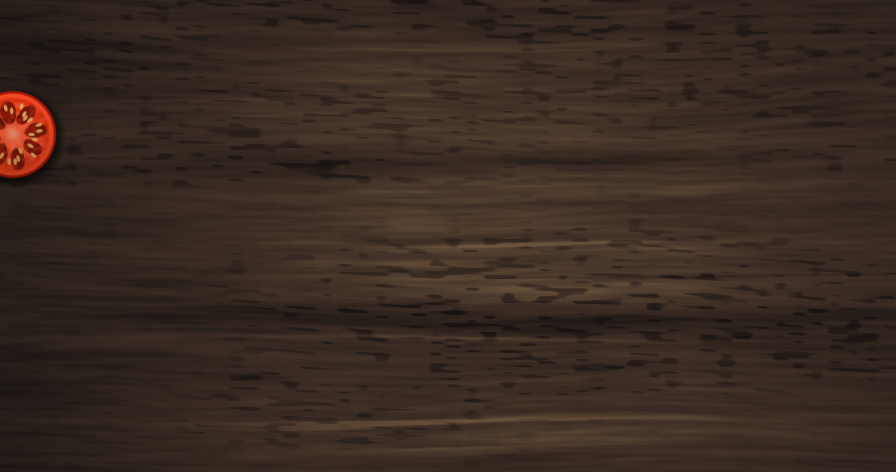
This texture is drawn by a Shadertoy shader. Its source:

```glsl
float hash(vec2 p) {
    return fract(sin(dot(p, vec2(127.1, 311.7))) * 43758.5453);
}

float noise(vec2 p) {
    vec2 i = floor(p), f = fract(p);
    f = f * f * (3.0 - 2.0 * f);
    return mix(mix(hash(i), hash(i + vec2(1, 0)), f.x),
               mix(hash(i + vec2(0, 1)), hash(i + vec2(1, 1)), f.x), f.y);
}

float fbm(vec2 p) {
    float sum = 0.0, amp = 0.5;
    for (int i = 0; i < 4; i++) {
        sum += amp * noise(p);
        p = p * vec2(1.7, 2.1) + 17.3;
        amp *= 0.5;
    }
    return sum;
}

// Soft elongated patch of tone
float streak(vec2 p, vec2 center, vec2 size) {
    vec2 q = (p - center) / size;
    return exp(-dot(q, q));
}

vec3 wood(vec2 p) {
    // Gently bowed and wavering grain coordinates
    vec2 g = p;
    g.y += 0.014 * sin(p.x * 3.2 + p.y * 5.0) * smoothstep(0.5, 0.9, abs(p.y - 0.4) + 0.35);
    g.y += 0.022 * (noise(p * vec2(2.2, 7.0)) - 0.5);

    float tone = 0.5 + 0.30 * (fbm(g * vec2(1.3, 17.0)) - 0.47);
    tone += 0.30 * (fbm(g * vec2(3.5, 65.0) + 31.0) - 0.47);
    tone += 0.13 * (noise(g * vec2(9.0, 145.0)) - 0.5);

    // Pale figure
    tone += 0.13 * streak(p, vec2(1.05, 0.46), vec2(0.60, 0.045));
    tone += 0.20 * streak(p, vec2(1.30, 0.39), vec2(0.65, 0.030));
    tone += 0.08 * streak(p, vec2(1.00, 0.80), vec2(0.55, 0.110));
    tone += 0.07 * streak(p, vec2(1.10, 0.56), vec2(0.60, 0.070));
    tone += 0.09 * streak(p, vec2(0.95, 0.09), vec2(0.55, 0.050));

    // Dark figure
    tone -= 0.20 * streak(p, vec2(1.36, 0.667), vec2(0.24, 0.022));
    tone -= 0.10 * streak(p, vec2(1.00, 0.650), vec2(0.80, 0.020));
    tone -= 0.20 * streak(p, vec2(1.30, 0.325), vec2(0.80, 0.030));
    tone -= 0.14 * streak(p, vec2(0.55, 0.350), vec2(0.50, 0.045));
    tone -= 0.12 * streak(p, vec2(0.90, 0.210), vec2(1.20, 0.050));
    tone -= 0.10 * streak(p, vec2(1.50, 0.960), vec2(0.90, 0.045));
    tone -= 0.09 * streak(p, vec2(0.45, 0.880), vec2(0.60, 0.040));

    // Fine bright fibres, bunched into three regions
    float fibre = smoothstep(0.60, 0.88, noise(g * vec2(1.8, 85.0) + 7.0));
    float bunch = streak(p, vec2(1.02, 0.845), vec2(0.36, 0.050))
                + streak(p, vec2(1.10, 0.465), vec2(0.50, 0.035))
                + streak(p, vec2(0.92, 0.095), vec2(0.45, 0.045));
    tone += 0.24 * fibre * bunch;
    float seam = p.y - 0.283 - 0.006 * sin(p.x * 3.0);
    tone += 0.20 * exp(-pow(seam / 0.004, 2.0)) * streak(p, vec2(0.90, 0.283), vec2(0.60, 0.1));
    seam = p.y - 0.418 - 0.006 * sin(p.x * 2.4 + 2.0);
    tone -= 0.20 * exp(-pow(seam / 0.004, 2.0)) * smoothstep(0.9, 1.5, p.x);

    // Short slanted pores
    vec2 pore = vec2(p.x, g.y + 0.04 * p.x) * vec2(26.0, 125.0);
    float poreMask = 0.25 + 0.75 * smoothstep(0.45, 0.65, noise(p * vec2(1.5, 9.0) + 4.0));
    poreMask += 0.6 * streak(p, vec2(1.4, 0.37), vec2(0.7, 0.06));
    tone -= 0.19 * smoothstep(0.62, 0.85, noise(pore)) * poreMask;

    // Light falling off to the sides
    float light = 0.56 + 0.44 * smoothstep(-0.08, 0.85, p.x);
    light *= 1.0 - 0.22 * smoothstep(1.25, 1.95, p.x);
    light *= 1.0 - 0.13 * smoothstep(0.25, 0.55, abs(p.y - 0.5));
    tone = clamp(tone * light, 0.12, 0.9);
    vec3 color = mix(vec3(0.075, 0.062, 0.062), vec3(0.245, 0.182, 0.145), smoothstep(0.0, 0.54, tone));
    return mix(color, vec3(0.47, 0.37, 0.26), smoothstep(0.44, 0.95, tone));
}

// Cut tomato face; q is scaled so that the rim lies at radius 1
vec3 tomato(vec2 q, float aa) {
    float r = length(q), angle = atan(q.y, q.x);
    vec3 color = mix(vec3(0.91, 0.34, 0.20), vec3(0.82, 0.20, 0.08), smoothstep(0.2, 0.9, r));
    color += 0.12 * (noise(q * 9.0) - 0.5);

    // Seed chambers around a pale core
    float wedge = 6.28319 / 8.0;
    float a = mod(angle + 0.2, wedge) - 0.5 * wedge;
    vec2 c = r * vec2(cos(a), sin(a)) - vec2(0.55, 0.0);
    float chamber = length(c / vec2(0.26, 0.17)) - 1.0 + 0.5 * (noise(q * 6.0) - 0.5);
    vec3 pulp = mix(vec3(0.36, 0.06, 0.03), vec3(0.62, 0.13, 0.05), noise(q * 12.0));
    color = mix(color, pulp, smoothstep(0.15, -0.15, chamber));
    color = mix(color, vec3(0.90, 0.58, 0.42), 0.8 * smoothstep(0.32, 0.08, r + 0.15 * noise(q * 8.0)));

    // Seeds pointing outwards
    for (int i = 0; i < 26; i++) {
        float k = float(i), t = k * 2.39996;
        vec2 axis = vec2(cos(t), sin(t));
        vec2 d = q - axis * (0.42 + 0.30 * hash(vec2(k, 3.0)));
        float seed = length(vec2(dot(d, axis) / 0.075, dot(d, vec2(-axis.y, axis.x)) / 0.040)) - 1.0;
        color = mix(color, vec3(0.88, 0.66, 0.36), 0.85 * smoothstep(0.4, -0.4, seed));
    }

    // Skin with a lit upper edge
    color = mix(color, vec3(0.90, 0.27, 0.13), smoothstep(0.80, 0.88, r));
    color = mix(color, vec3(0.60, 0.09, 0.03), smoothstep(0.92, 0.92 + 2.0 * aa, r));
    return color * (0.95 + 0.12 * q.y);
}

void mainImage(out vec4 fragColor, in vec2 fragCoord) {
    vec2 p = fragCoord / iResolution.y;
    vec3 color = wood(p);

    // Slice and its shadow
    vec2 q = (p - vec2(0.027, 0.715)) / 0.092;
    float aa = 1.0 / (0.092 * iResolution.y);
    color *= 1.0 - 0.65 * smoothstep(1.22, 0.90, length(q - vec2(0.06, -0.08)));
    color = mix(color, tomato(q, aa), smoothstep(1.0 + aa, 1.0 - aa, length(q)));
    fragColor = vec4(color, 1.0);
}
```
